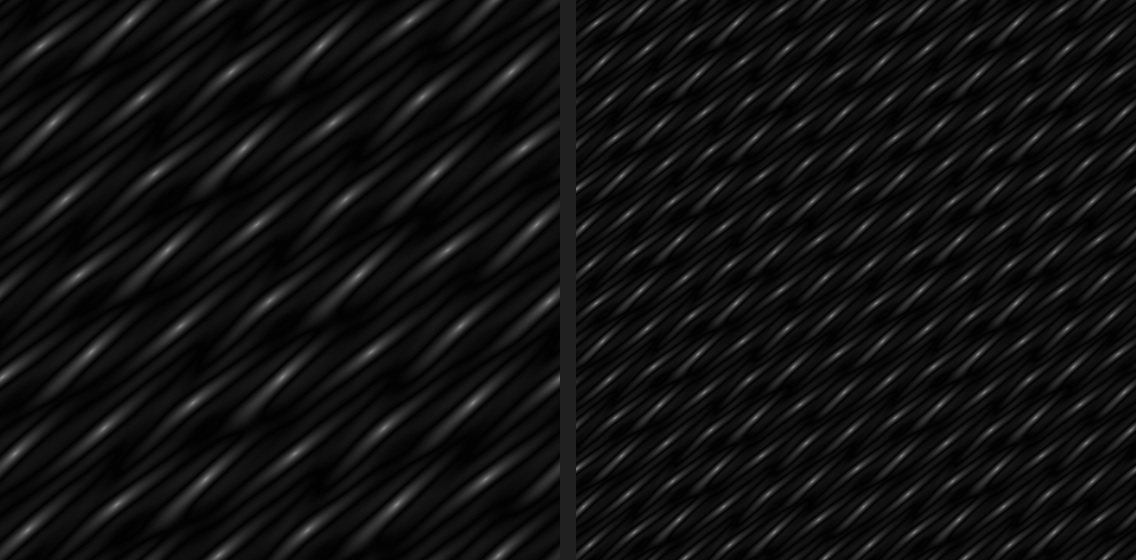
Left: one tile. Right: repeated 2 by 2.
Reproduce this texture procedurally as a WebGL 1 fragment shader.

```glsl
precision highp float;

// Faint silver glints on black: slanted streaks on a skewed lattice, each a
// pointed ripple whose side lobes interfere with its neighbours.
// The lattice and a slow wave repeat whole times, so the square tiles.

uniform vec2 u_resolution;

const float TAU = 6.2831853;

// Signed ripple of one glint: s runs along the streak, t across it.
float glint(vec2 offset, float phase) {
    float bent = max(0.0, cos(TAU * (phase - 0.333)));
    float steep = cos(TAU * (phase - 0.667));

    float angle = radians(40.5 + 4.0 * steep + 2.0 * bent);
    vec2 along = vec2(cos(angle), sin(angle));
    float s = dot(offset, along);
    float t = dot(offset, vec2(-along.y, along.x));
    t += 0.5 * bent * s * s;

    // Streak with side lobes that close in towards its ends, then its bright tip
    float wave = cos(TAU * t * (1.0 + 14.0 * s * s) / 0.064);
    float streak = 0.37 * wave * exp(-length(vec2(s / 0.067, t / 0.0185)));
    float tip = 0.20 * exp(-length(vec2(s / 0.008, t / 0.003)));

    // Soft glow below the steeper glints
    vec2 glowPos = vec2((s + 0.088) / 0.045, (t + 0.008) / 0.021);
    float glow = 0.10 * max(0.0, steep) * exp(-dot(glowPos, glowPos));

    return streak + tip + glow;
}

void main() {
    vec2 uv = gl_FragCoord.xy / u_resolution;

    // Whole-numbered skew: 44 lattice cells fill the tile
    mat2 toLattice = mat2(6.0, 2.0, 1.0, -7.0);
    mat2 toCanvas = mat2(7.0, 2.0, 1.0, -6.0) / 44.0;
    vec2 origin = vec2(0.35, 0.725);
    vec2 nearest = floor(toLattice * uv - origin + 0.5);

    float ripple = 0.0;
    for (int j = -2; j <= 2; j++) {
        for (int i = -2; i <= 2; i++) {
            vec2 center = toCanvas * (nearest + vec2(float(i), float(j)) + origin);
            float phase = dot(center, vec2(3.0, -2.0)) - 0.181;
            ripple += glint(uv - center, phase);
        }
    }

    // Rounded absolute value softens the dark lines between lobes
    float brightness = sqrt(ripple * ripple + 0.00004);
    gl_FragColor = vec4(vec3(brightness), 1.0);
}
```
